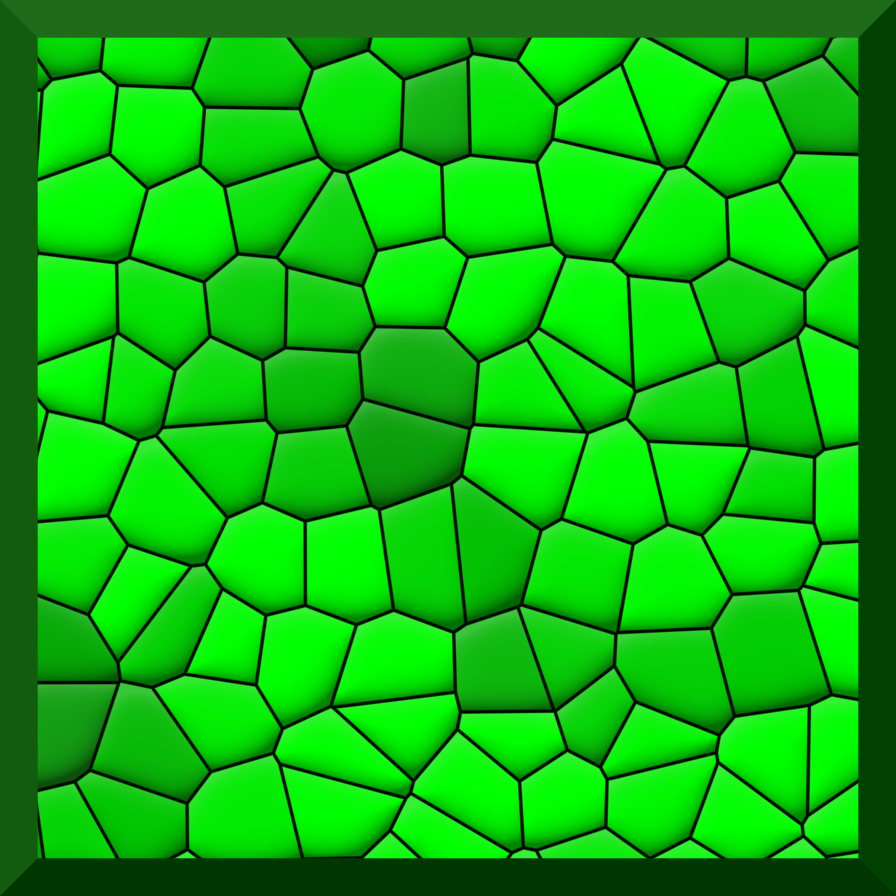
A WebGL 2 fragment shader for this pattern:

```glsl
#version 300 es
precision highp float;
// A mosaic of irregular green stones with soft bevels, set in a mitred frame.
// Voronoi cells form the stones; gradient noise groups their tones, and the
// direction and distance of each cell edge give the light from above.

uniform vec2 u_resolution;
out vec4 fragColor;

vec2 hash2(vec2 p) {
    vec3 q = fract(p.xyx * vec3(0.1031, 0.1030, 0.0973));
    q += dot(q, q.yzx + 33.33);
    return fract((q.xx + q.yz) * q.zy);
}

float cornerGradient(vec2 corner, vec2 offset) {
    float angle = 6.2832 * hash2(corner + 71.0).x;
    return dot(vec2(cos(angle), sin(angle)), offset);
}

float gradientNoise(vec2 p) {
    vec2 i = floor(p), f = fract(p);
    vec2 w = f * f * f * (f * (f * 6.0 - 15.0) + 10.0);
    vec2 e = vec2(1.0, 0.0);
    float low = mix(cornerGradient(i, f), cornerGradient(i + e, f - e), w.x);
    float high = mix(cornerGradient(i + e.yx, f - e.yx),
                     cornerGradient(i + e.xx, f - e.xx), w.x);
    return mix(low, high, w.y);
}

vec2 stoneCentre(vec2 cell) {
    return cell + 0.5 + 0.82 * (hash2(cell + 17.0) - 0.5);
}

// Base colour of one stone: neighbours share a tone, with some scatter
vec3 stoneColor(vec2 cell) {
    vec2 h = hash2(cell + 143.0);
    float tone = 0.93 + 0.6 * gradientNoise(cell * 0.31 + 5.3) + 0.3 * (h.x - 0.5);
    tone = clamp(tone, 0.62, 1.0);
    float grey = 0.25 * h.y * (1.0 - tone);
    return vec3(grey, tone, grey);
}

vec3 mosaic(vec2 p, float pixel) {
    // Nearest stone
    vec2 home = floor(p), nearestCell = home, nearest = vec2(0.0);
    float best = 1e3;
    for (int y = -2; y <= 2; y++) {
        for (int x = -2; x <= 2; x++) {
            vec2 cell = home + vec2(x, y);
            vec2 toCentre = stoneCentre(cell) - p;
            float dist = dot(toCentre, toCentre);
            if (dist < best) {
                best = dist;
                nearest = toCentre;
                nearestCell = cell;
            }
        }
    }

    // Distance to the joints, and relief summed over the edges
    float joint = 1e3, relief = 0.0;
    for (int y = -2; y <= 2; y++) {
        for (int x = -2; x <= 2; x++) {
            if (x == 0 && y == 0) continue;
            vec2 other = stoneCentre(nearestCell + vec2(x, y)) - p;
            vec2 outward = normalize(other - nearest);
            float d = dot(0.5 * (other + nearest), outward);
            joint = min(joint, d);
            relief += dot(outward, vec2(-0.25, 0.97)) * exp(-9.0 * max(d, 0.0));
        }
    }

    vec3 color = stoneColor(nearestCell);
    color = mix(color, vec3(0.55, 0.85, 0.55), 0.38 * clamp(relief, 0.0, 1.0));
    color *= 1.0 - 0.48 * clamp(-relief, 0.0, 1.0);
    return mix(vec3(0.0, 0.04, 0.0), color,
               smoothstep(0.008, 0.013 + 1.5 * pixel, joint));
}

// Four bevelled sides, lit from the upper left and joined at the mitres
vec3 frameColor(vec2 uv, vec2 size, vec2 inset, float pixel) {
    vec3 sides = uv.x < 0.5 * size.x ? vec3(0.07, 0.36, 0.05) : vec3(0.0, 0.25, 0.0);
    vec3 ends = uv.y < 0.5 * size.y ? vec3(0.0, 0.21, 0.0) : vec3(0.12, 0.42, 0.10);
    return mix(sides, ends, smoothstep(-pixel, pixel, inset.x - inset.y));
}

void main() {
    float pixel = 1.0 / u_resolution.y;
    vec2 uv = gl_FragCoord.xy * pixel;
    vec2 size = u_resolution * pixel;
    vec2 inset = min(uv, size - uv);

    float density = 10.3;
    vec3 stones = mosaic(uv * density + 3.7, pixel * density);
    vec3 border = frameColor(uv, size, inset, pixel);
    float inside = smoothstep(-0.5 * pixel, 0.5 * pixel, min(inset.x, inset.y) - 0.042);
    fragColor = vec4(mix(border, stones, inside), 1.0);
}
```
